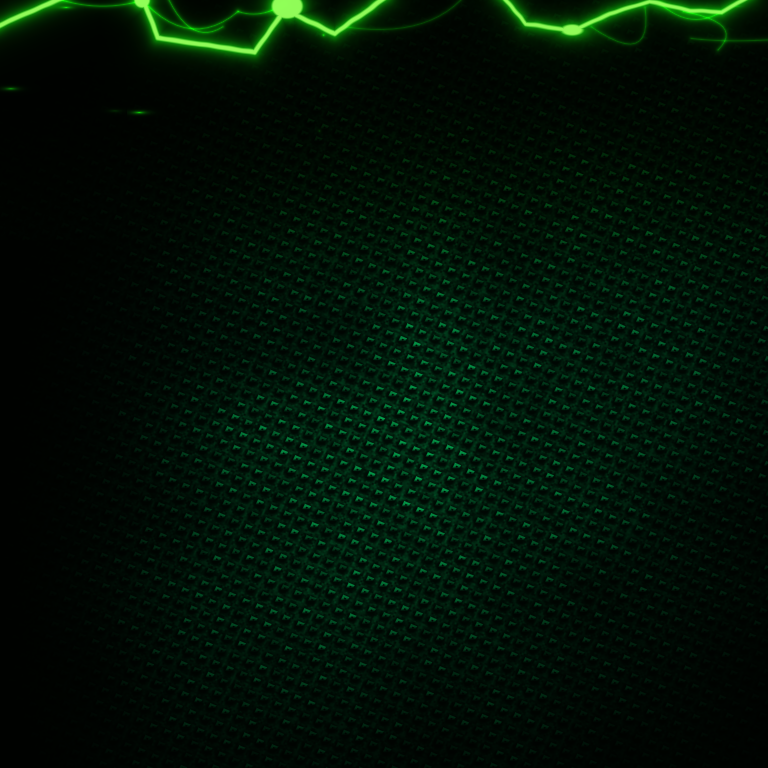
Reproduce this background procedurally as a Shadertoy shader.

```glsl
// Electric green bolts along the top edge over a dark, tilted, embossed mesh.
// Bolts are glowing distances to polylines and curves; the mesh is a rotated
// repeating cell with a pit and a small bracket, lit by a soft oval of light.

float hash(vec2 p) {
    vec3 q = fract(vec3(p.xyx) * 0.1031);
    q += dot(q, q.yzx + 33.33);
    return fract((q.x + q.y) * q.z);
}

float noise(vec2 p) {
    vec2 i = floor(p), f = fract(p);
    f = f * f * (3.0 - 2.0 * f);
    return mix(mix(hash(i), hash(i + vec2(1, 0)), f.x),
               mix(hash(i + vec2(0, 1)), hash(i + vec2(1, 1)), f.x), f.y);
}

float segment(vec2 p, vec2 a, vec2 b) {
    vec2 d = b - a;
    return length(p - a - d * clamp(dot(p - a, d) / dot(d, d), 0.0, 1.0));
}

// Thin glowing strand along a quadratic curve
float strand(vec2 p, vec2 a, vec2 b, vec2 c) {
    float d = 1.0;
    vec2 last = a;
    for (int i = 1; i <= 12; i++) {
        float t = float(i) / 12.0;
        vec2 next = mix(mix(a, b, t), mix(b, c, t), t);
        d = min(d, segment(p, last, next));
        last = next;
    }
    return 0.42 * exp(-d / 0.0017) + 0.07 * exp(-d / 0.007);
}

vec3 mesh(vec2 p) {
    // Oval light, rising toward the right
    vec2 q = mat2(0.88, -0.47, 0.47, 0.88) * (p - vec2(0.54, 0.43));
    float light = exp(-pow(q.x / 0.44, 2.0) - pow(q.y / 0.32, 2.0));
    light *= smoothstep(-0.02, 0.35, p.x) * (0.7 + 0.6 * noise(p * 9.0));
    float upper = smoothstep(0.686, 0.689, p.y);
    light += 0.16 * smoothstep(0.15, 1.0, p.x) * smoothstep(0.93, 0.65, p.y)
           * smoothstep(0.2, 0.7, p.y);
    light += 0.035 * upper * smoothstep(0.9, 0.7, p.y);

    // Tilted cells
    vec2 r = mat2(0.903, 0.39, -0.43, 0.921) * (p - vec2(0.486, 0.4766));
    r = vec2(dot(p - vec2(0.486, 0.4766), vec2(0.903, -0.43)),
             dot(p - vec2(0.486, 0.4766), vec2(0.39, 0.921)));
    vec2 g = r / vec2(0.0192, 0.0179) + 0.5;
    vec2 id = floor(g), f = fract(g) - 0.5;
    float grain = noise(g * 7.0);
    float rim = smoothstep(0.2, 0.55, length(f + vec2(0.04, 0.08)));
    float seam = smoothstep(0.3, 0.5, abs(f.x));

    // Broken square bracket in each pit
    vec2 s = abs(f - 0.06 * (vec2(hash(id), hash(id + 7.0)) - 0.5));
    float aa = 0.03 + 40.0 / iResolution.y;
    float bracket = 1.0 - smoothstep(0.03, 0.05 + aa, abs(max(s.x, s.y) - 0.14));
    bracket *= smoothstep(-0.16, 0.12, f.y - 0.5 * f.x) * (0.5 + 0.8 * hash(id + 3.0));

    vec3 tint = mix(vec3(0.02, 1.0, 0.48), vec3(0.03, 0.9, 0.2),
                    smoothstep(0.55, 0.85, p.y));
    float relief = 0.025 + rim * (0.03 + 0.15 * grain) + 0.045 * seam * grain
                 + 0.38 * bracket;
    return tint * relief * light;
}

// Main discharges: distance to two jagged paths
float boltDistance(vec2 p) {
    vec2 left[7] = vec2[7](vec2(0.172, 1.01), vec2(0.189, 0.993), vec2(0.206, 0.951),
        vec2(0.331, 0.932), vec2(0.371, 0.987), vec2(0.436, 0.956), vec2(0.503, 1.004));
    vec2 right[8] = vec2[8](vec2(0.654, 1.006), vec2(0.685, 0.969), vec2(0.745, 0.960),
        vec2(0.794, 0.982), vec2(0.846, 0.998), vec2(0.898, 0.986), vec2(0.940, 0.984),
        vec2(0.977, 1.006));
    float d = segment(p, vec2(-0.02, 0.959), vec2(0.085, 1.004));
    for (int i = 0; i < 6; i++) d = min(d, segment(p, left[i], left[i + 1]));
    for (int i = 0; i < 7; i++) d = min(d, segment(p, right[i], right[i + 1]) + 0.0005);
    return d;
}

// Scattered flat sparks below the bolts
float sparks(vec2 p) {
    vec2 g = p / vec2(0.055, 0.035), id = floor(g);
    vec2 c = 0.25 + 0.5 * vec2(hash(id + 11.0), hash(id + 23.0));
    vec2 d = (fract(g) - c) * vec2(0.055, 0.035);
    d.x *= mix(0.25, 1.0, step(0.6, hash(id + 31.0)));
    float chance = step(hash(id + 47.0), 0.3 - 0.2 * smoothstep(0.3, 0.6, p.x));
    return chance * hash(id + 59.0) * exp(-length(d) / 0.0014)
         * smoothstep(0.81, 0.86, p.y);
}

void mainImage(out vec4 fragColor, in vec2 fragCoord) {
    vec2 p = fragCoord / iResolution.xy;
    vec3 color = vec3(0.0, 0.008, 0.0) + mesh(p);

    // Bolts, with hot knots where branches meet
    vec2 w = p + 0.0016 * (vec2(noise(p * 70.0), noise(p * 70.0 + 9.0)) - 0.5);
    float d = boltDistance(w);
    d = min(d, max(length((p - vec2(0.374, 0.992)) * vec2(0.8, 1.0)) - 0.013, 0.0));
    d = min(d, max(length(p - vec2(0.185, 1.0)) - 0.007, 0.0));
    d = min(d, max(length((p - vec2(0.745, 0.961)) * vec2(0.5, 1.0)) - 0.004, 0.0));
    float glow = 0.75 * exp(-d / 0.0065) + 0.12 * exp(-d / 0.02);
    float core = 1.0 - smoothstep(0.0012, 0.0046, d);

    // Loose strands
    glow += strand(p, vec2(0.19, 0.995), vec2(0.25, 0.935), vec2(0.31, 0.985));
    glow += strand(p, vec2(0.22, 1.0), vec2(0.25, 0.94), vec2(0.29, 0.965));
    glow += strand(p, vec2(0.31, 0.985), vec2(0.34, 0.975), vec2(0.37, 0.995));
    glow += strand(p, vec2(0.08, 1.0), vec2(0.13, 0.985), vec2(0.18, 0.998));
    glow += 0.5 * strand(p, vec2(0.45, 0.965), vec2(0.55, 0.95), vec2(0.60, 1.0));
    glow += 0.6 * strand(p, vec2(0.77, 0.965), vec2(0.85, 0.91), vec2(0.84, 0.99));
    glow += 0.8 * strand(p, vec2(0.89, 0.985), vec2(0.97, 0.97), vec2(0.935, 0.935));
    glow += 0.6 * strand(p, vec2(0.90, 0.95), vec2(0.94, 0.945), vec2(1.0, 0.948));
    glow += 0.8 * strand(p, vec2(0.86, 0.995), vec2(0.90, 0.96), vec2(0.94, 0.985));
    glow += sparks(p);

    color += vec3(0.06, 1.0, 0.03) * glow;
    color = mix(color, vec3(0.62, 1.0, 0.38), 0.9 * core);
    fragColor = vec4(clamp(color, 0.0, 1.0), 1.0);
}
```
